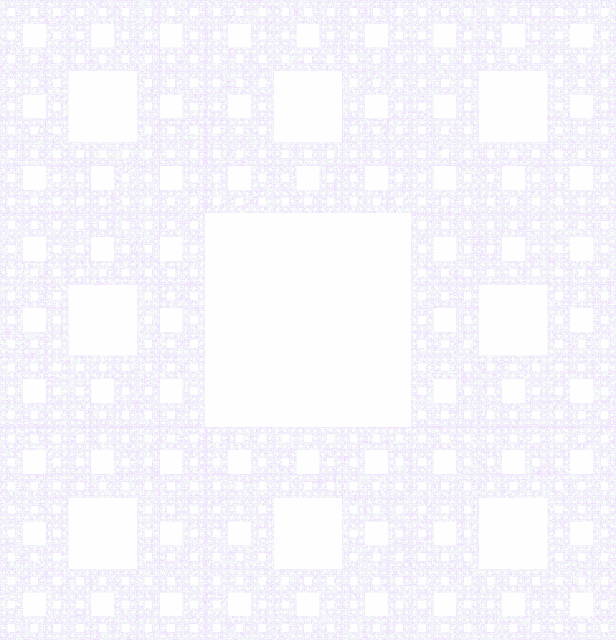
Write a WebGL 2 fragment shader that draws this pattern.

```glsl
#version 300 es
precision highp float;
// A Sierpinski carpet stretched over the canvas, dusted with pastel grain.
// Each pixel averages carpet membership over sub-samples; the coverage and a
// hash choose its tint, and selected seams between blocks lean to violet.

uniform vec2 u_resolution;
out vec4 fragColor;

const int LEVELS = 6;                    // carpet recursion depth
const int SAMPLES = 4;                   // sub-samples per axis
const vec2 GRAIN = vec2(492.0, 512.0);   // grain cells across the canvas
const float COVER_LOW = 0.22;            // coverage where tint begins
const float COVER_HIGH = 0.58;           // coverage where tint is full
const float COVER_MEAN = 0.85;           // coverage that leaves the tint unbiased
const float COVER_BIAS = 0.6;
const float SEAM_COUNT = 27.0;           // blocks per axis that may show seams
const float SEAM_BIAS = 0.28;
const int SEAMS_X = 0x28294;             // one bit per visible vertical seam
const int SEAMS_Y = 0x54C280;            // one bit per visible horizontal seam

const vec3 PAPER = vec3(0.995);
const vec3 MINT = vec3(0.96, 0.99, 0.96);
const vec3 MIST = vec3(0.95, 0.95, 0.98);
const vec3 LILAC = vec3(0.95, 0.91, 0.99);
const vec3 VIOLET = vec3(0.95, 0.87, 1.0);

float hash(vec2 p) {
    vec3 q = fract(vec3(p.xyx) * 0.1031);
    q += dot(q, q.yzx + 33.33);
    return fract((q.x + q.y) * q.z);
}

// 1 on the carpet, 0 in any removed middle ninth
float carpet(vec2 p) {
    for (int i = 0; i < LEVELS; i++) {
        p = fract(p) * 3.0;
        if (floor(p) == vec2(1.0)) return 0.0;
    }
    return 1.0;
}

float coverage(vec2 corner) {
    float sum = 0.0;
    for (int j = 0; j < SAMPLES; j++) {
        for (int i = 0; i < SAMPLES; i++) {
            vec2 offset = (vec2(i, j) + 0.5) / float(SAMPLES);
            sum += carpet((corner + offset) / u_resolution);
        }
    }
    return sum / float(SAMPLES * SAMPLES);
}

// 1 where a grain cell touches a selected block boundary
float seam(float x, float cells, int mask) {
    float k = floor(x * SEAM_COUNT + 0.5);
    float near = step(abs(x - k / SEAM_COUNT) * cells, 0.5);
    return near * float((mask >> int(k)) & 1);
}

vec3 tint(float t) {
    if (t < 0.22) return MINT;
    if (t < 0.65) return MIST;
    return t < 0.91 ? LILAC : VIOLET;
}

void main() {
    vec2 uv = gl_FragCoord.xy / u_resolution;
    vec2 cell = floor(uv * GRAIN);
    vec2 center = (cell + 0.5) / GRAIN;
    float cover = coverage(gl_FragCoord.xy - 0.5);

    // Random grain, biased by local density and block seams
    float t = hash(cell) + (cover - COVER_MEAN) * COVER_BIAS;
    t += SEAM_BIAS * max(seam(center.x, GRAIN.x, SEAMS_X),
                         seam(center.y, GRAIN.y, SEAMS_Y));

    float ink = smoothstep(COVER_LOW, COVER_HIGH, cover);
    fragColor = vec4(mix(PAPER, tint(t), ink), 1.0);
}
```
